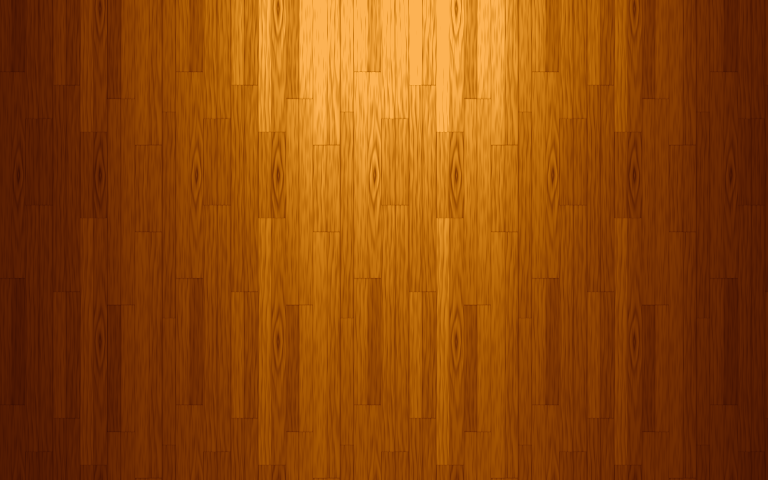
This texture is drawn by a Shadertoy shader. Its source:

```glsl
// Varnished wood plank wall with repeating grain, lit by a warm lamp from the top.

float hash(vec2 p) {
    vec3 q = fract(vec3(p.xyx) * 0.1031);
    q += dot(q, q.yzx + 33.33);
    return fract((q.x + q.y) * q.z);
}

// Cellular noise: distance to the nearest scattered point
float cellular(vec2 p, float seed) {
    vec2 cell = floor(p);
    float nearest = 2.0;
    for (int j = -1; j <= 1; j++)
    for (int i = -1; i <= 1; i++) {
        vec2 c = cell + vec2(i, j);
        vec2 point = c + vec2(hash(c + seed), hash(c + seed + 17.3));
        nearest = min(nearest, distance(p, point));
    }
    return nearest;
}

// Growth rings: pointed ovals on knotted planks, long slanting lines on others
float ringPhase(vec2 q, float seed, bool knotted) {
    float warp = 0.05 * sin(q.y * 0.8 + seed) + 0.025 * sin(q.y * 2.1 + q.x * 3.0 + seed * 1.7);
    if (knotted) {
        vec2 d = abs(vec2(q.x + warp, 0.22 * q.y / (1.0 + 0.12 * abs(q.y))));
        return 20.0 * pow(pow(d.x, 1.4) + pow(d.y, 1.4), 0.714);
    }
    float side = hash(vec2(seed, 3.0)) < 0.5 ? -1.0 : 1.0;
    vec2 heart = vec2(side * (0.4 + 0.8 * hash(vec2(seed, 5.0))), 14.0 * hash(vec2(seed, 7.0)) - 7.0);
    vec2 d = q - heart + vec2(warp, 0.0);
    return 22.0 * length(d * vec2(1.0, 0.06));
}

// Relative brightness of the wood, with a tile of 13 planks
float wood(vec2 p, float pixel) {
    const float plankWidth = 0.02854;
    const float tileHeight = 0.694;

    // Plank columns
    float x = (p.x - 0.7375) / plankWidth;
    float column = mod(floor(x), 13.0);
    float u = fract(x) - 0.5;

    // One long and one short plank per tile, staggered in pairs of columns
    float pair = floor(column / 2.0);
    float s = fract((p.y - 0.42) / tileHeight - pair * 0.48);
    float split = 0.62 + 0.12 * mod(pair, 2.0);
    bool isLong = s < split;
    float middle = isLong ? 0.5 * split : 0.5 * (1.0 + split);
    float halfLength = (isLong ? 0.5 * split : 0.5 * (1.0 - split)) * tileHeight;
    float along = (s - middle) * tileHeight;
    vec2 q = vec2(u, along / plankWidth);
    float seed = column * 2.0 + (isLong ? 1.0 : 0.0);

    // Plank tone, with a darker pair and a paler column in each tile
    float tone = 0.92 + 0.2 * hash(vec2(seed, 23.0));
    tone -= 0.07 * step(column, 1.5);
    tone += 0.03 * step(abs(column - 6.0), 0.5);

    // Dark ring lines with a pale rim, fading away from the knots
    bool knotted = column == 7.0 || (column == 1.0 && isLong);
    float phase = ringPhase(q, seed, knotted);
    float strength = 0.03 + 0.08 * hash(vec2(seed, 31.0));
    if (knotted) strength = 0.07 + 0.13 * exp(-q.y * q.y / 12.0);
    float ring = pow(0.5 + 0.5 * sin(phase), 3.0);
    tone += strength * (0.3 - ring + 0.2 * cos(phase));

    // Heart of the knot
    vec2 heart = q * vec2(6.0, 1.3);
    if (knotted) tone -= 0.14 * exp(-dot(heart, heart));

    // Long thin pores and soft mottling
    float pore = cellular(q * vec2(5.5, 0.55), seed);
    tone += 0.085 * (smoothstep(0.05, 0.5, pore) - 0.72);
    tone += 0.025 * sin(q.y * 0.7 + seed) * sin(q.y * 0.31 + u * 5.0);

    // Seams between columns and faint joints between plank ends
    float edge = (0.5 - abs(u)) * plankWidth;
    float joint = halfLength - abs(along);
    float seam = 1.0 - smoothstep(0.0, 0.0008 + pixel, edge);
    float butt = 1.0 - smoothstep(0.0, 0.0008 + pixel, joint);
    float gap = hash(vec2(column, 41.0));
    tone *= 1.0 - seam * (0.04 + 0.16 * gap * gap);
    tone *= 1.0 - butt * (0.03 + 0.09 * hash(vec2(seed, 47.0)));
    return tone;
}

void mainImage(out vec4 fragColor, in vec2 fragCoord) {
    vec2 p = fragCoord / iResolution.y;
    p.x += 0.8 - 0.5 * iResolution.x / iResolution.y;

    // Wide falloff towards the sides, plus the lamp glow at the top
    vec2 d = p - vec2(0.82, 1.0);
    float light = 0.255 + 0.35 * exp(-d.x * d.x / 0.4);
    light += 0.4 * exp(-5.2 * d.x * d.x - 4.0 * d.y * d.y);
    light *= 0.94 + 0.06 * smoothstep(0.0, 0.5, p.y);

    // Brown to amber to pale gold
    float red = clamp(light * wood(p, 1.0 / iResolution.y), 0.0, 0.99);
    float green = 0.71 * pow(red, 1.7);
    float gold = max(red - 0.62, 0.0) / 0.38;
    fragColor = vec4(red, green, 0.008 + 0.34 * gold * gold, 1.0);
}
```
